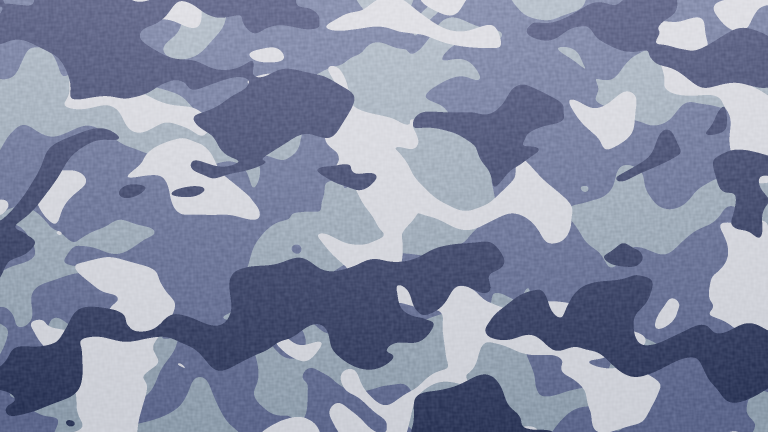
Write a WebGL 1 fragment shader that draws this pattern.

```glsl
precision highp float;

// Winter camouflage cloth: three layers of smooth, lobed patches over a slate
// base. Each layer thresholds domain-warped gradient noise; a soft overhead
// light fades the dyes towards the top and a fine weave adds grain.

uniform vec2 u_resolution;

const int AA = 3; // supersampling grid per side

vec2 randomGradient(vec2 cell) {
    float h = fract(sin(dot(cell, vec2(127.1, 311.7))) * 43758.545);
    float angle = 6.28318 * h;
    return vec2(cos(angle), sin(angle));
}

float gradientNoise(vec2 p) {
    vec2 i = floor(p);
    vec2 f = p - i;
    vec2 u = f * f * f * (f * (f * 6.0 - 15.0) + 10.0);
    float a = dot(randomGradient(i), f);
    float b = dot(randomGradient(i + vec2(1.0, 0.0)), f - vec2(1.0, 0.0));
    float c = dot(randomGradient(i + vec2(0.0, 1.0)), f - vec2(0.0, 1.0));
    float d = dot(randomGradient(i + vec2(1.0, 1.0)), f - vec2(1.0, 1.0));
    return mix(mix(a, b, u.x), mix(c, d, u.x), u.y);
}

vec2 rotate(vec2 p, float angle) {
    float c = cos(angle);
    float s = sin(angle);
    return vec2(c * p.x + s * p.y, c * p.y - s * p.x);
}

// Broad patches, wider than tall, with rounded lobes along their outline.
float patchField(vec2 p, vec2 scale, float tilt, float seed) {
    vec2 q = p + seed;
    vec2 warp = vec2(gradientNoise(q * 6.0),
                     gradientNoise(q * 6.5 + 37.3));
    q = rotate(q + 0.11 * warp, tilt);
    float body = gradientNoise(q * scale);
    float lobes = gradientNoise(q * scale * 2.15 + 19.7);
    return body + 0.48 * lobes;
}

// Dye faded by the light: deep at the bottom, hazy at the top.
vec3 dye(vec3 deep, vec3 hazy, float light) {
    return mix(deep, hazy, light);
}

// Layers from the cloth up: slate, mist, snow, navy.
vec3 camouflage(vec2 p, float light) {
    vec3 slate = dye(vec3(0.36, 0.40, 0.545), vec3(0.55, 0.58, 0.695), light);
    vec3 mist = dye(vec3(0.55, 0.61, 0.67), vec3(0.73, 0.765, 0.805), light);
    vec3 snow = dye(vec3(0.80, 0.81, 0.84), vec3(0.88, 0.88, 0.90), light);
    vec3 navy = dye(vec3(0.18, 0.22, 0.35), vec3(0.42, 0.44, 0.57), light);

    vec3 color = slate;
    if (patchField(p, vec2(3.4, 4.9), 0.25, 3.1) > 0.02) color = mist;
    if (patchField(p, vec2(3.5, 5.2), -0.18, 11.6) > 0.15) color = snow;
    if (patchField(p, vec2(3.0, 5.4), 0.14, 24.3) > 0.155) color = navy;
    return color;
}

// Fine crossed threads, roughly in the range -1 to 1.
float weave(vec2 p) {
    float warpThreads = gradientNoise(rotate(p, 0.03) * vec2(170.0, 65.0));
    float weftThreads = gradientNoise(rotate(p, 0.03) * vec2(65.0, 170.0) + 53.0);
    return warpThreads + weftThreads;
}

void main() {
    vec2 uv = gl_FragCoord.xy / u_resolution;
    vec2 p = gl_FragCoord.xy / u_resolution.y;

    // Overhead light, slightly weaker towards the sides
    float side = uv.x - 0.5;
    float light = clamp(0.03 + uv.y - 0.45 * side * side, 0.0, 1.0);

    // Smooth patch edges by averaging a grid of samples
    vec3 color = vec3(0.0);
    for (int y = 0; y < AA; y++) {
        for (int x = 0; x < AA; x++) {
            vec2 offset = (vec2(float(x), float(y)) + 0.5) / float(AA) - 0.5;
            color += camouflage(p + offset / u_resolution.y, light);
        }
    }
    color /= float(AA * AA);

    // Thread grain, fainter on the palest dye
    float grain = mix(0.045, 0.018, smoothstep(0.6, 0.85, color.r));
    color += grain * weave(p);

    gl_FragColor = vec4(clamp(color, 0.0, 1.0), 1.0);
}
```
